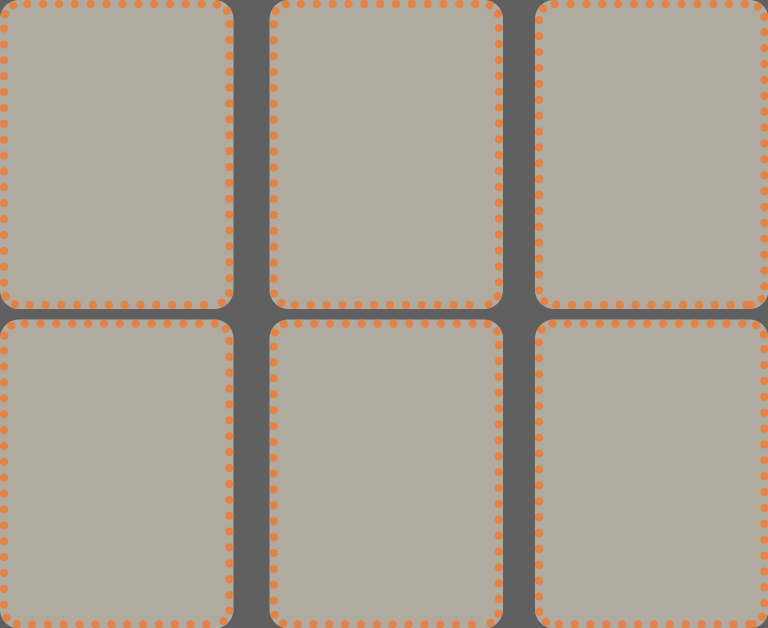
A Shadertoy shader for this pattern:

```glsl
// Six rounded cards, three across and two down, on a dark gutter.
// Each card has a border of round dots, spaced by arc length along its outline;
// the dots start at the lower right corner with an offset that shifts per card.

const float HALF_PI = 1.5707963;
const vec2 CANVAS = vec2(768.0, 627.0);    // layout units
const vec2 CARD_HALF = vec2(116.75, 154.25);
const float CORNER = 19.0;
const float DOT_RADIUS = 4.1;
const float DOT_SPACING = 15.86;

const vec3 GUTTER = vec3(0.376, 0.376, 0.376);
const vec3 CARD = vec3(0.692, 0.670, 0.620);
const vec3 DOT = vec3(0.890, 0.510, 0.270);

float coverage(float dist, float pixel) {
    return clamp(0.5 - dist / pixel, 0.0, 1.0);
}

float roundedBox(vec2 p, vec2 halfSize, float radius) {
    vec2 q = abs(p) - halfSize + radius;
    return length(max(q, 0.0)) + min(max(q.x, q.y), 0.0) - radius;
}

float outlineLength(vec2 core, float radius) {
    return 4.0 * (core.x + core.y + HALF_PI * radius);
}

// Arc length of the outline point nearest p, counterclockwise from lower right
float arcLengthAt(vec2 p, vec2 core, float radius) {
    vec2 outward = p - clamp(p, -core, core);
    bool firstHalf = outward.x > 0.0 || (outward.x == 0.0 && outward.y > 0.0);
    p = firstHalf ? p : -p;
    vec2 q = clamp(p, -core, core);
    vec2 d = p - q;
    float turn = atan(d.y, d.x + 1e-5) + HALF_PI;
    float s = turn * radius + q.y + core.y + core.x - q.x;
    return firstHalf ? s : s + 0.5 * outlineLength(core, radius);
}

// Point at arc length s, moved inward by inset; opposite halves mirror
vec2 outlinePoint(float s, vec2 core, float radius, float inset) {
    float halfLength = 0.5 * outlineLength(core, radius);
    float t = mod(s, halfLength);
    float quarter = HALF_PI * radius;
    float rise = clamp(t - quarter, 0.0, 2.0 * core.y);
    float run = clamp(t - 2.0 * quarter - 2.0 * core.y, 0.0, 2.0 * core.x);
    float angle = (t - rise - run) / radius - HALF_PI;
    vec2 p = vec2(core.x - run, rise - core.y)
           + (radius - inset) * vec2(cos(angle), sin(angle));
    return s < halfLength ? p : -p;
}

// Distance to the nearest border dot, including those across the seam
float dottedBorder(vec2 p, vec2 core, float radius, float start) {
    float total = outlineLength(core, radius);
    float count = floor((total - start) / DOT_SPACING) + 1.0;
    float nearest = round((arcLengthAt(p, core, radius) - start) / DOT_SPACING);
    float dist = 1e4;
    for (int i = -1; i <= 1; i++) {
        float k = mod(nearest + float(i) + count, count);
        vec2 center = outlinePoint(start + k * DOT_SPACING, core, radius, DOT_RADIUS);
        dist = min(dist, length(p - center) - DOT_RADIUS);
    }
    return dist;
}

void mainImage(out vec4 fragColor, in vec2 fragCoord) {
    float pixel = CANVAS.x / iResolution.x;
    vec2 p = fragCoord / iResolution.xy * CANVAS;
    p.y = CANVAS.y - p.y;

    // Card under this point: the second column gap is slightly narrower
    float column = clamp(floor((p.x + 17.0) / 268.0), 0.0, 2.0);
    float row = clamp(floor((p.y + 5.0) / 319.0), 0.0, 1.0);
    vec2 corner = vec2(column * (271.5 - 2.0 * column), row * 319.0);
    vec2 local = p - corner - CARD_HALF;
    local.y = -local.y;

    // Card, then its dots
    float dotStart = 9.9 - 4.1 * column + 2.6 * row;
    float card = roundedBox(local, CARD_HALF, CORNER);
    float dots = dottedBorder(local, CARD_HALF - CORNER, CORNER, dotStart);
    vec3 color = mix(GUTTER, CARD, coverage(card, pixel));
    color = mix(color, DOT, coverage(dots, pixel));
    fragColor = vec4(color, 1.0);
}
```
